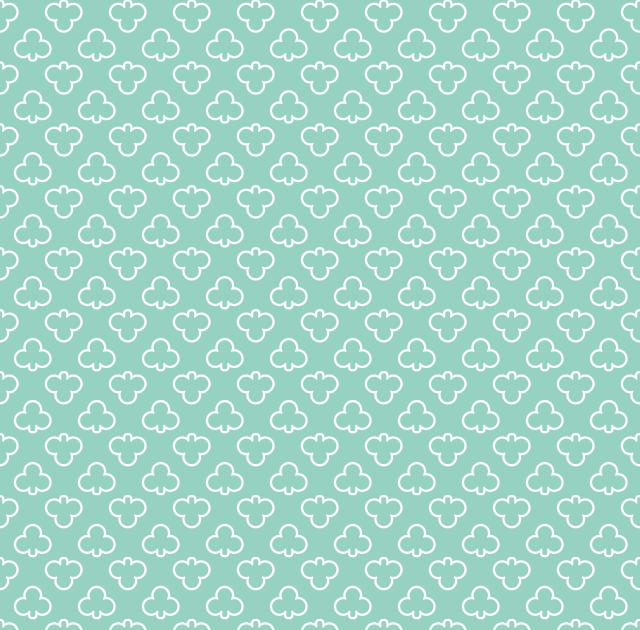
This pattern is drawn by a Shadertoy shader. Its source:

```glsl
#define COLUMNS 10.0
#define ROW_PITCH 0.968
#define UPRIGHT_AT vec2(0.512, 0.412)
#define INVERTED_AT vec2(-0.004, 0.898)
#define LOBE_RADIUS 0.130
#define CORE_RADIUS 0.139
#define STEM_HALF_SIZE vec2(0.0565, 0.091)
#define STEM_ROUNDING 0.045
#define HALF_LINE 0.0178
#define GROUND vec3(0.592, 0.820, 0.760)
#define LINE_COLOR vec3(0.995, 1.0, 1.0)

float roundedBox(vec2 p, vec2 halfSize, float radius) {
    vec2 q = abs(p) - halfSize + radius;
    return length(max(q, 0.0)) + min(max(q.x, q.y), 0.0) - radius;
}

// Three lobes and a short stem, joined by a core disc that hides inner seams
float clubDistance(vec2 p) {
    p.x = abs(p.x);
    float topLobe = length(p - vec2(0.0, 0.130)) - LOBE_RADIUS;
    float sideLobe = length(p - vec2(0.1476, -0.0434)) - LOBE_RADIUS;
    float core = length(p) - CORE_RADIUS;
    float stem = roundedBox(p - vec2(0.0, -0.1345), STEM_HALF_SIZE, STEM_ROUNDING);
    return min(min(topLobe, sideLobe), min(core, stem));
}

// Wraps a point into the cell centred on the given anchor
vec2 repeatAround(vec2 p, vec2 anchor) {
    vec2 pitch = vec2(1.0, ROW_PITCH);
    return mod(p - anchor + 0.5 * pitch, pitch) - 0.5 * pitch;
}

void mainImage(out vec4 fragColor, in vec2 fragCoord) {
    // One unit is one column
    float pixel = COLUMNS / iResolution.x;
    vec2 p = fragCoord * pixel;

    // Staggered rows of upright and inverted outlines
    float upright = abs(clubDistance(repeatAround(p, UPRIGHT_AT)));
    float inverted = abs(clubDistance(-repeatAround(p, INVERTED_AT)));
    float outline = min(upright, inverted) - HALF_LINE;

    float coverage = clamp(0.5 - outline / pixel, 0.0, 1.0);
    fragColor = vec4(mix(GROUND, LINE_COLOR, coverage), 1.0);
}
```
